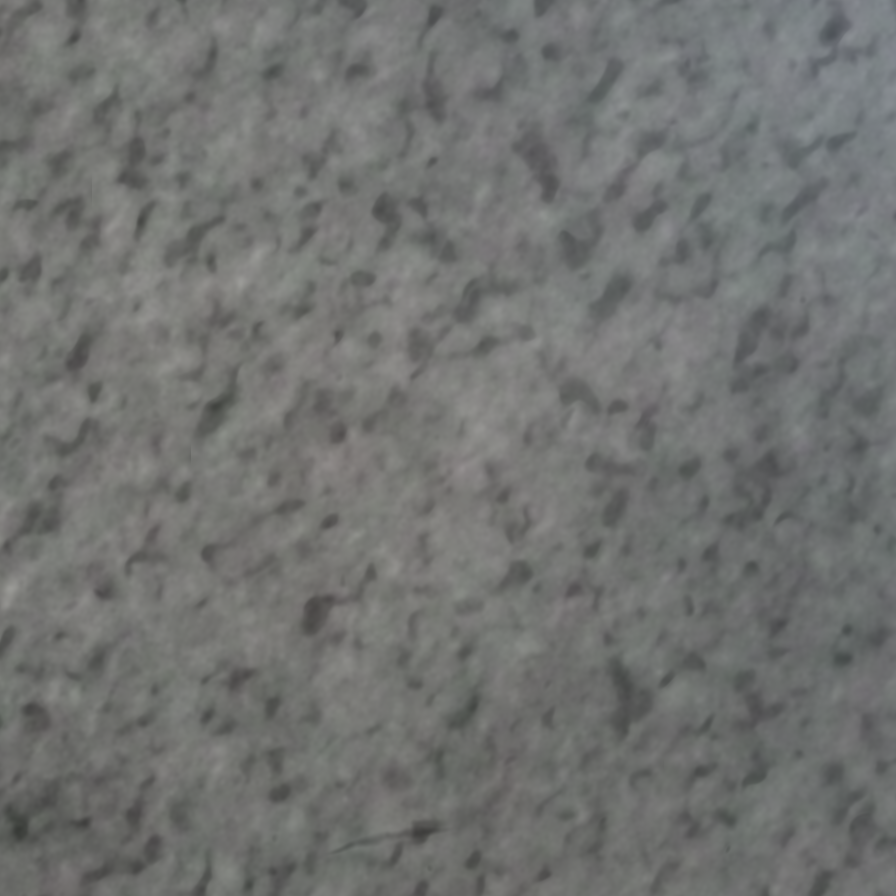
A three.js fragment shader for this texture:

```glsl
// Worn grey stone with soft slanted mottling, scattered dark pits and one thin scratch.
varying vec2 vUv;

vec3 hash3(vec2 cell) {
  vec3 q = fract(vec3(cell.xyx) * vec3(0.1031, 0.1030, 0.0973));
  q += dot(q, q.yxz + 33.33);
  return fract((q.xxy + q.yzz) * q.zyx);
}

// Turns the plane so that features stretch along the up-right diagonal.
vec2 slant(vec2 p, float stretch) {
  vec2 along = vec2(0.6, 0.8);
  return vec2(dot(p, along) / stretch, dot(p, vec2(along.y, -along.x)));
}

// Cellular noise: each cell adds one soft blob, light or dark, about -1 to 1.
float blobNoise(vec2 p) {
  vec2 cell = floor(p);
  float sum = 0.0;
  for (int y = -1; y <= 1; y++) {
    for (int x = -1; x <= 1; x++) {
      vec2 id = cell + vec2(float(x), float(y));
      vec3 rnd = hash3(id);
      vec2 d = p - id - rnd.xy;
      float fall = max(0.0, 1.0 - dot(d, d));
      sum += (rnd.z * 2.0 - 1.0) * fall * fall * fall;
    }
  }
  return sum * 1.4;
}

// Sparse soft pits; chance is the share of cells that hold one.
float pits(vec2 p, float chance) {
  vec2 cell = floor(p);
  float depth = 0.0;
  for (int y = -1; y <= 1; y++) {
    for (int x = -1; x <= 1; x++) {
      vec2 id = cell + vec2(float(x), float(y));
      vec3 rnd = hash3(id + 71.0);
      vec3 form = hash3(id + 137.0);
      float radius = mix(0.16, 0.36, form.x);
      float pit = 1.0 - smoothstep(radius * 0.1, radius, length(p - id - rnd.xy));
      depth = max(depth, pit * step(rnd.z, chance) * mix(0.35, 1.0, form.y));
    }
  }
  return depth;
}

// Thin curved scratch that fades at both ends.
float scratch(vec2 p) {
  float t = clamp((p.x - 0.36) / 0.16, 0.0, 1.0);
  float curve = 0.074 - 0.028 * pow(1.0 - t, 2.2);
  float width = 0.003 + 0.005 * sin(3.1416 * t);
  float line = 1.0 - smoothstep(0.0, width, abs(p.y - curve));
  return line * smoothstep(0.0, 0.15, t) * (1.0 - smoothstep(0.7, 1.0, t));
}

float glow(vec2 p, vec2 center, float size) {
  vec2 d = (p - center) / size;
  return exp(-dot(d, d));
}

void main() {
  vec2 p = vUv;
  vec2 warp = vec2(blobNoise(p * 45.0), blobNoise(p * 45.0 + 57.0));
  vec2 rough = p + 0.005 * warp;

  // Broad light: bright top right and middle, dim lower edge and corner.
  float corner = glow(p, vec2(1.02, 0.98), 0.24);
  float middle = glow(p, vec2(0.45, 0.5), 0.28);
  float light = 0.431 + 0.03 * smoothstep(0.0, 0.7, p.y);
  light += 0.048 * corner + 0.03 * middle;
  light -= 0.05 * glow(p, vec2(0.02, 0.06), 0.14);
  light -= 0.028 * glow(p, vec2(0.87, 0.36), 0.2);
  light += 0.014 * blobNoise(slant(p, 1.3) * 6.0 + 9.0);

  // Mottling from coarse to fine, stronger towards the left.
  float contrast = mix(1.15, 0.85, p.x);
  float blotch = blobNoise(slant(rough, 1.5) * 36.0 + 41.0);
  float fleck = blobNoise(slant(rough, 1.5) * 62.0 + 5.0);
  float mottle = 0.015 * blobNoise(slant(rough, 1.4) * 18.0 + 23.0);
  mottle += 0.029 * blotch + 0.028 * fleck;
  mottle += 0.019 * blobNoise(slant(p, 1.3) * 105.0 + 13.0);
  mottle += 0.009 * blobNoise(slant(p, 1.1) * 180.0 + 31.0);

  // Ragged dark spots where both middle layers dip together.
  mottle -= 0.06 * smoothstep(0.15, 1.0, -0.6 * (blotch + fleck));
  light += contrast * mottle;

  // Pits and scratch.
  vec2 pitSpace = slant(rough, 1.3);
  light -= 0.085 * pits(pitSpace * 17.0, mix(0.36, 0.16, p.x));
  light -= 0.06 * pits(pitSpace * 29.0 + 19.0, 0.16);
  light -= 0.085 * scratch(p + 0.0015 * warp);

  // Tint: warm in the middle, cool to the upper right, faint green and violet drift.
  float cool = smoothstep(0.5, 1.5, p.x + 0.6 * p.y) + corner;
  vec3 stone = light * vec3(1.0, 1.008, 0.982);
  stone += vec3(0.006, 0.0, -0.003) * middle;
  stone += vec3(-0.010, 0.0, 0.016) * cool;
  stone += vec3(-0.005, 0.003, -0.001) * blobNoise(slant(p, 1.3) * 21.0 + 83.0);
  stone += vec3(0.003, -0.002, 0.004) * blobNoise(p * 48.0 + 29.0);
  gl_FragColor = vec4(stone, 1.0);
}
```
